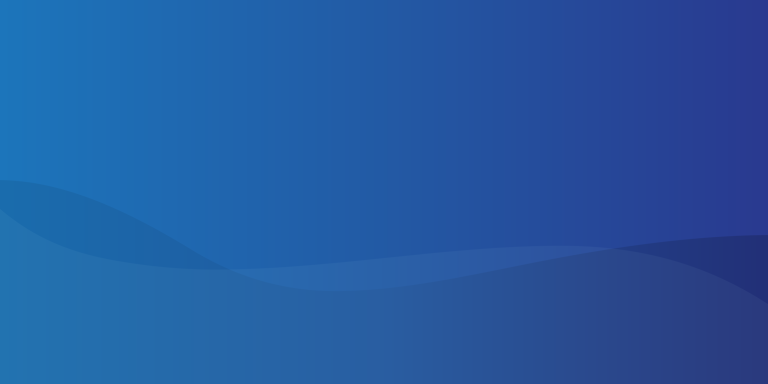
Reproduce this background procedurally as a WebGL 1 fragment shader.

```glsl
precision highp float;

uniform vec2 u_resolution;

#define LEFT_BLUE vec3(0.110, 0.459, 0.733)
#define MIDDLE_BLUE vec3(0.135, 0.352, 0.645)
#define RIGHT_INDIGO vec3(0.161, 0.224, 0.562)
#define SHADE_LEFT 0.925
#define SHADE_MIDDLE 0.955
#define SHADE_RIGHT 0.83
#define VEIL_TINT vec3(0.75, 0.95, 0.95)
#define VEIL_OPACITY 0.05
#define EDGE_SOFTNESS 0.75

// Cubic curve between two knots, each holding (x, height, slope).
float curve(float x, vec3 a, vec3 b) {
  float span = b.x - a.x;
  float t = clamp((x - a.x) / span, 0.0, 1.0);
  float s = 1.0 - t;
  return s * s * ((1.0 + 2.0 * t) * a.y + t * span * a.z)
       + t * t * ((1.0 + 2.0 * s) * b.y - s * span * b.z);
}

// Smooth line through five knots.
float wave(float x, vec3 a, vec3 b, vec3 c, vec3 d, vec3 e) {
  if (x < b.x) return curve(x, a, b);
  if (x < c.x) return curve(x, b, c);
  if (x < d.x) return curve(x, c, d);
  return curve(x, d, e);
}

// Antialiased coverage of the area under a line.
float below(float y, float height) {
  float edge = EDGE_SOFTNESS / u_resolution.y;
  return smoothstep(-edge, edge, height - y);
}

void main() {
  vec2 uv = gl_FragCoord.xy / u_resolution;

  // Positions within the left and right halves
  float leftHalf = clamp(uv.x * 2.0, 0.0, 1.0);
  float rightHalf = clamp(uv.x * 2.0 - 1.0, 0.0, 1.0);

  // Horizontal gradient
  vec3 color = mix(mix(LEFT_BLUE, MIDDLE_BLUE, leftHalf), RIGHT_INDIGO, rightHalf);

  // Wave outlines
  float shadeLine = wave(uv.x,
    vec3(0.0, 0.531, -0.02), vec3(0.25, 0.349, -1.22),
    vec3(0.436, 0.242, 0.0), vec3(0.70, 0.318, 0.39),
    vec3(1.0, 0.388, 0.02));
  float veilLine = wave(uv.x,
    vec3(0.0, 0.456, -1.7), vec3(0.17, 0.315, -0.30),
    vec3(0.28, 0.298, 0.0), vec3(0.73, 0.360, 0.0),
    vec3(1.0, 0.208, -1.3));

  // Dark wave, then the pale translucent wave over it
  float shade = mix(mix(SHADE_LEFT, SHADE_MIDDLE, leftHalf), SHADE_RIGHT, rightHalf);
  color *= mix(1.0, shade, below(uv.y, shadeLine));
  color = mix(color, VEIL_TINT, VEIL_OPACITY * below(uv.y, veilLine));

  gl_FragColor = vec4(color, 1.0);
}
```
